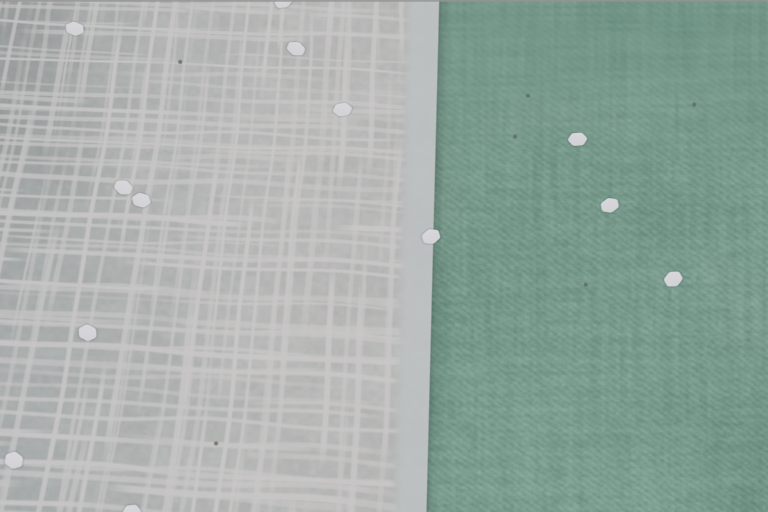
Write a Shadertoy shader that draws this texture.

```glsl
float hash(vec2 p) {
    return fract(sin(dot(p, vec2(127.1, 311.7))) * 43758.5453);
}

float noise(vec2 p) {
    vec2 i = floor(p), f = fract(p);
    f = f * f * (3.0 - 2.0 * f);
    return mix(mix(hash(i), hash(i + vec2(1, 0)), f.x),
               mix(hash(i + vec2(0, 1)), hash(i + vec2(1, 1)), f.x), f.y);
}

float fbm(vec2 p) {
    float sum = 0.0, weight = 0.5;
    for (int i = 0; i < 4; i++) {
        sum += weight * noise(p);
        p = p * 2.03 + 7.1;
        weight *= 0.5;
    }
    return sum;
}

// Broken, wavering strands running along one axis
float threads(float along, float across, float seed, float blur) {
    float cover = 0.0;
    for (int i = 0; i < 4; i++) {
        float layer = float(i) + seed;
        float a = across * 14.0 + layer * 0.37 + 0.16 * noise(vec2(along * 5.0, layer * 9.0));
        vec2 id = vec2(floor(a), layer);
        float center = 0.25 + 0.5 * hash(id);
        float halfWidth = 0.025 + 0.05 * hash(id + 3.7);
        float soft = 0.025 + 14.0 * blur;
        float strand = 1.0 - smoothstep(halfWidth - soft * 0.5, halfWidth + soft, abs(fract(a) - center));
        float part = smoothstep(0.22, 0.5, noise(vec2(along * 3.5 + 40.0 * hash(id + 1.3), id.x + layer * 17.0)));
        cover = max(cover, strand * part * (0.55 + 0.45 * hash(id + 8.1)));
    }
    return cover;
}

// Translucent paper with pale crossed fibres
vec3 paper(vec2 p, float inset, float px) {
    vec3 col = mix(vec3(0.655, 0.67, 0.67), vec3(0.715, 0.72, 0.715), smoothstep(-0.1, 0.6, p.x));
    col -= 0.06 * smoothstep(0.3, 0.0, p.x) * smoothstep(0.3, 0.9, p.y);
    col += 0.05 * (fbm(p * vec2(12, 20)) - 0.47) + 0.05 * (fbm(p * 90.0) - 0.47);
    float u = inset * (0.9 + 0.22 * p.y);
    float v = p.y * (0.85 + 0.3 * p.y) + 0.05 * p.x;
    float upright = threads(v, u, 1.0, px);
    float level = threads(u, v, 6.0, px);
    float weave = 1.0 - (1.0 - upright) * (1.0 - level);
    float border = 0.055 + 0.012 * noise(vec2(p.y * 60.0, 2.0));
    col = mix(col, vec3(0.795, 0.785, 0.785), 0.85 * weave * smoothstep(border - 0.01, border + 0.01, inset));
    return mix(col, vec3(0.745, 0.76, 0.765), 0.8 * smoothstep(0.075, 0.045, inset));
}

// Twill cloth, sharpest across the middle
vec3 cloth(vec2 p, float px) {
    vec3 col = mix(vec3(0.43, 0.575, 0.52), vec3(0.495, 0.62, 0.57), fbm(p * vec2(4, 5) + 3.0));
    col += 0.02 * smoothstep(0.6, 0.0, p.y) - 0.025 * smoothstep(1.25, 1.5, p.x) * smoothstep(0.6, 0.1, p.y);
    float focus = 0.35 + 0.65 * smoothstep(0.95, 0.6, p.y);
    float twill = sin(dot(p, vec2(330, 480)) + 3.0 * noise(p * 45.0));
    col += 0.014 * focus * twill * smoothstep(0.009, 0.003, px);
    col += 0.09 * focus * (fbm(p * vec2(130, 170)) - 0.47);
    col += 0.03 * (noise(vec2(p.x * 140.0, p.y * 9.0)) + noise(vec2(p.x * 9.0, p.y * 140.0)) - 1.0);
    return col;
}

void mainImage(out vec4 fragColor, in vec2 fragCoord) {
    float px = 1.0 / iResolution.y;
    vec2 p = fragCoord * px;
    float inset = mix(0.833, 0.858, p.y) - p.x;

    // Cloth, contact shadow and paper sheet
    vec3 col = cloth(p, px);
    col *= 1.0 - 0.2 * exp(min(inset, 0.0) * 90.0);
    col = mix(col, paper(p, inset, px), smoothstep(-px, px, inset));

    // Small dark flecks
    vec2 flecks[6] = vec2[6](vec2(1.006, 0.733), vec2(1.031, 0.813), vec2(1.356, 0.796),
        vec2(1.144, 0.444), vec2(0.352, 0.879), vec2(0.422, 0.134));
    for (int i = 0; i < 6; i++) {
        float d = length(p - flecks[i]);
        col = mix(col, vec3(0.36, 0.4, 0.35), 0.75 * (1.0 - smoothstep(0.002, 0.004 + px, d)));
    }

    // Punched paper dots, slightly faceted, with soft shadows
    vec2 dots[13] = vec2[13](vec2(0.146, 0.944), vec2(0.578, 0.905), vec2(0.554, 0.998),
        vec2(0.669, 0.786), vec2(0.241, 0.634), vec2(0.276, 0.609), vec2(0.842, 0.538),
        vec2(0.171, 0.350), vec2(0.027, 0.101), vec2(0.257, -0.002), vec2(1.128, 0.728),
        vec2(1.191, 0.599), vec2(1.315, 0.455));
    for (int i = 0; i < 13; i++) {
        vec2 q = p - dots[i];
        float tilt = 0.9 * (hash(dots[i]) - 0.5);
        q = mat2(cos(tilt), sin(tilt), -sin(tilt), cos(tilt)) * q;
        q.y *= mix(1.4, 1.12, smoothstep(0.9, 0.1, dots[i].y));
        float angle = atan(q.y, q.x);
        float d = length(q) - 0.0178 - 0.0007 * cos(6.0 * angle + 9.0 * tilt);
        col *= 1.0 - 0.13 * (1.0 - smoothstep(-0.002, 0.006, d));
        vec3 dotColor = vec3(0.83, 0.83, 0.85) + 0.6 * q.y;
        col = mix(col, dotColor, 1.0 - smoothstep(-px, px, d));
    }

    // Thin grey rim along the top
    col = mix(col, vec3(0.58), 0.8 * smoothstep(0.997 - px, 0.998, p.y));
    fragColor = vec4(clamp(col, 0.0, 1.0), 1.0);
}
```
